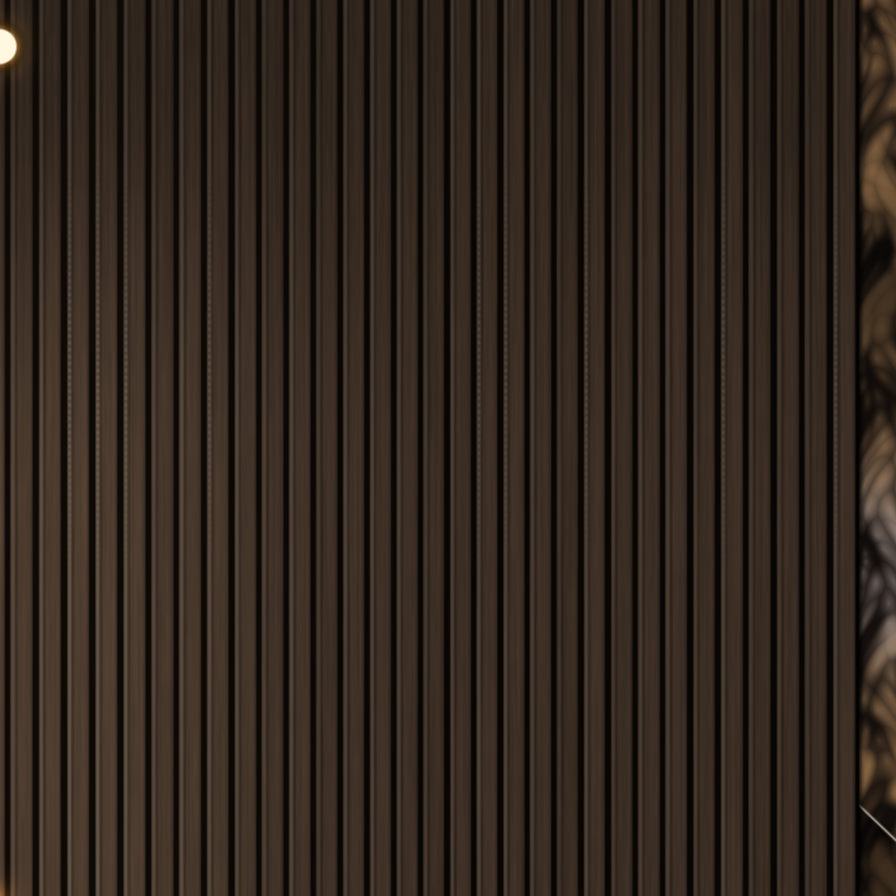
Give the GLSL for this texture, as a WebGL 2 fragment shader.

```glsl
#version 300 es
precision highp float;
// Dark wooden slat wall: vertical slats with black grooves, a grey lit left edge
// and fine grain. Slats repeat with fract; sines and cellular noise vary them.
// A narrow strip of rough stone closes the right side; a lamp glows at top left.

#define SLATS 32.68        // slats across the canvas width
#define FIRST_GROOVE 0.040 // x of the first full groove
#define DRIFT 0.0043       // slow drift of the slat spacing
#define GROOVE 0.105       // half groove width, in slats
#define GRAIN 0.13         // strength of the wood grain
#define WALL_END 0.959     // x where the stone begins
#define LAMP vec2(-0.001, 0.948)
#define LAMP_RADIUS 0.0195

uniform vec2 u_resolution;
out vec4 fragColor;

const float TAU = 6.2831853;
const vec3 GROOVE_DARK = vec3(0.045, 0.030, 0.018);
const vec3 WOOD = vec3(0.232, 0.181, 0.142);
const vec3 EDGE_GREY = vec3(0.310, 0.275, 0.240);

float hash(vec2 p) {
    p = fract(p * vec2(0.1031, 0.1137));
    p += dot(p, p.yx + 33.33);
    return fract((p.x + p.y) * p.x * 17.0);
}

float valueNoise(vec2 p) {
    vec2 i = floor(p), f = fract(p);
    f = f * f * (3.0 - 2.0 * f);
    return mix(mix(hash(i), hash(i + vec2(1, 0)), f.x),
               mix(hash(i + vec2(0, 1)), hash(i + vec2(1, 1)), f.x), f.y);
}

// Distance to the nearest scattered point
float cellular(vec2 p) {
    float nearest = 2.0;
    for (int y = -1; y <= 1; y++)
        for (int x = -1; x <= 1; x++) {
            vec2 cell = floor(p) + vec2(x, y);
            vec2 point = cell + vec2(hash(cell + 7.0), hash(cell + 53.0));
            nearest = min(nearest, length(point - p));
        }
    return nearest;
}

// Soft ridge of unit height around a centre line
float ridge(float x, float centre, float width) {
    float d = (x - centre) / width;
    return exp(-d * d);
}

vec3 slatWall(vec2 uv, float pixel) {
    float x = uv.x - FIRST_GROOVE;
    float s = (x - DRIFT * sin(TAU * x / 0.92)) * SLATS;
    float id = floor(s + 0.5);
    float f = fract(s);
    float soft = max(pixel * SLATS, 0.045);
    float seed = hash(vec2(id + 20.0, 4.0));
    float slatSeed = hash(vec2(floor(s) + 20.0, 9.0));

    // Broad light: strongest at lower left, falling off upward
    float light = mix(1.0, 0.83, smoothstep(0.45, 1.0, uv.y));
    float leftGlow = 1.0 - smoothstep(0.0, 0.55, uv.x);
    light += 0.30 * leftGlow * (1.0 - smoothstep(0.45, 0.95, uv.y));
    light *= 0.95 + 0.10 * slatSeed;

    // Long vertical grain
    float grain = valueNoise(vec2(s * 9.0 + 300.0, uv.y * 7.0)) - 0.5;
    grain += 0.6 * (valueNoise(vec2(s * 17.0 + 700.0, uv.y * 40.0)) - 0.5);
    grain += 0.15 * sin(s * 31.0 + 2.0 * sin(uv.y * 5.0 + id));
    vec3 color = WOOD * (light + GRAIN * grain);

    // Shaded flanks, then a lit edge, beaded on some slats
    color *= 1.0 - 0.24 * ridge(f, 0.31, 0.055) - 0.30 * smoothstep(0.76, 0.92, f);
    float beads = 0.5 + 0.5 * sin(uv.y * TAU * 130.0);
    float beaded = step(0.7, slatSeed) * ridge(uv.y, 0.60, 0.16);
    float edge = ridge(f, 0.195, 0.055) * (0.35 + 0.45 * slatSeed);
    edge *= mix(1.0, 0.5 + beads, beaded);
    color = mix(color, EDGE_GREY * light, clamp(edge, 0.0, 1.0));

    // Groove
    float d = abs(s - id);
    float halfWidth = GROOVE * (0.88 + 0.24 * seed);
    float groove = 1.0 - smoothstep(halfWidth - soft, halfWidth + soft, d);
    return mix(color, GROOVE_DARK * (0.7 + 0.5 * leftGlow), groove);
}

vec3 stone(vec2 uv, float pixel) {
    vec2 p = uv * vec2(32.0, 19.0);
    p += 0.6 * sin(p.yx * 1.7 + vec2(0.0, 1.3));
    float rough = 0.65 * valueNoise(p) + 0.35 * (1.0 - cellular(p * 1.6));
    vec3 tint = mix(vec3(0.36, 0.27, 0.18), vec3(0.40, 0.37, 0.36), ridge(uv.y, 0.36, 0.10));
    vec3 color = mix(vec3(0.07, 0.05, 0.04), tint * 1.45, smoothstep(0.22, 0.85, rough));
    color *= 1.0 - 0.5 * ridge(uv.y, 0.68, 0.09);
    // Slanted pale ledge with shade beneath
    float ledge = uv.y - (0.101 - 0.95 * (uv.x - WALL_END));
    color *= mix(0.45, 1.0, smoothstep(-pixel, pixel, ledge));
    return mix(color, vec3(0.62, 0.58, 0.54), ridge(ledge, 0.0, max(pixel, 0.002)));
}

void main() {
    vec2 uv = gl_FragCoord.xy / u_resolution;
    float pixel = 1.0 / min(u_resolution.x, u_resolution.y);
    vec3 color = slatWall(uv, pixel);
    float beyond = smoothstep(WALL_END - pixel, WALL_END + pixel, uv.x);
    color = mix(color, stone(uv, pixel), beyond);
    color *= 1.0 - 0.65 * ridge(uv.x, WALL_END, 0.004);

    // Lamp with dark rim and warm halo, and a faint glow at the lower corner
    float d = length(uv - LAMP) - LAMP_RADIUS;
    color *= 1.0 - 0.5 * ridge(d, 0.006, 0.006);
    color += vec3(0.40, 0.26, 0.08) * exp(-max(d, 0.0) * 130.0);
    color += vec3(0.30, 0.17, 0.04) * exp(-length(uv) * 90.0);
    color = mix(vec3(1.0, 0.97, 0.88), color, smoothstep(-1.5 * pixel, 1.5 * pixel, d));
    fragColor = vec4(color, 1.0);
}
```
